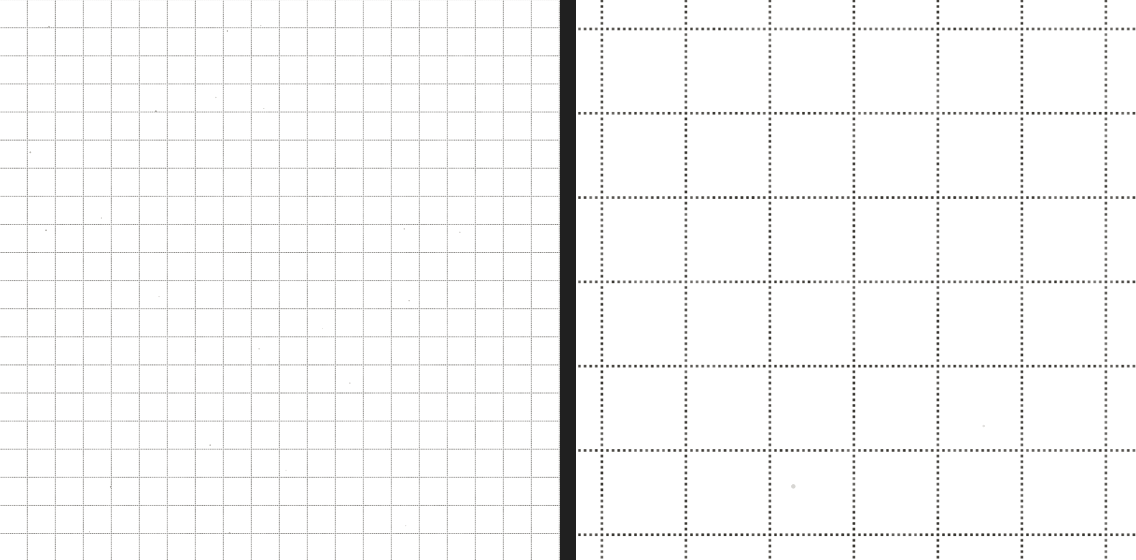
Left: the whole. Right: its middle third, enlarged.
Write a WebGL 1 fragment shader that draws this pattern.

```glsl
precision highp float;
// White ruled paper: a square grid of fine dotted lines in warm dark ink.
// Each line is a box-filtered pulse across times a pulse train along it;
// noise varies the ink and a few faint dust specks lie on the sheet.

uniform vec2 u_resolution;

const vec2 CELLS = vec2(20.0, 19.93);        // cells across and down
const vec2 GRID_OFFSET = vec2(0.025, 0.013); // shift of the lines, in cells
const float DOTS_PER_CELL = 15.0;
const float DOT_SIZE = 0.031;                // dot side, in cells
const float MIN_BLUR = 0.012;                // softness of the print, in cells
const float DUST_CELLS = 9.0;

const vec3 PAPER = vec3(1.0);
const vec3 INK = vec3(0.22, 0.21, 0.19);
const vec3 DUST = vec3(0.42, 0.40, 0.36);

float hash(vec2 p) {
  vec3 q = fract(vec3(p.xyx) * 0.1031);
  q += dot(q, q.yzx + 33.33);
  return fract((q.x + q.y) * q.z);
}

// Smooth noise along one line, seeded by the line number
float lineNoise(float t, float seed) {
  float i = floor(t);
  float f = smoothstep(0.0, 1.0, fract(t));
  return mix(hash(vec2(i, seed)), hash(vec2(i + 1.0, seed)), f);
}

// Integral of a unit-period pulse of the given duty
float pulseIntegral(float x, float duty) {
  return floor(x) * duty + min(fract(x), duty);
}

// Mean of a pulse train, centred on integers, over a window
float pulseCoverage(float x, float duty, float window) {
  float centre = x + 0.5 * duty;
  float halfWindow = 0.5 * window;
  return (pulseIntegral(centre + halfWindow, duty)
        - pulseIntegral(centre - halfWindow, duty)) / window;
}

// Ink of one family of dotted lines; lengths are in cells
float dottedLines(float across, float along, vec2 pixel, float seed) {
  float lineId = floor(across + 0.5) + seed;
  float line = pulseCoverage(across, DOT_SIZE, max(pixel.x, MIN_BLUR));
  float dots = pulseCoverage(along * DOTS_PER_CELL, DOT_SIZE * DOTS_PER_CELL,
                             max(1.4 * pixel.y, MIN_BLUR) * DOTS_PER_CELL);
  float dotId = floor(along * DOTS_PER_CELL + 0.5);
  float strength = mix(0.85, 1.0, hash(vec2(lineId, 7.0)))
                 * mix(0.85, 1.1, lineNoise(along * 1.7, lineId))
                 * mix(0.85, 1.1, hash(vec2(dotId, lineId)));
  return line * dots * strength;
}

// At most one small speck in each coarse cell
float dustSpeck(vec2 uv, float pixel) {
  vec2 p = uv * DUST_CELLS;
  vec2 id = floor(p);
  vec2 centre = 0.15 + 0.7 * vec2(hash(id + 3.1), hash(id + 17.7));
  float radius = mix(0.0007, 0.0016, hash(id + 41.3));
  float dist = length(fract(p) - centre) / DUST_CELLS;
  float present = step(0.75, hash(id + 59.9));
  float darkness = mix(0.1, 0.6, hash(id + 83.2));
  return present * darkness * (1.0 - smoothstep(radius - 0.5 * pixel, radius + 0.5 * pixel, dist));
}

void main() {
  vec2 uv = gl_FragCoord.xy / u_resolution;
  vec2 grid = vec2(uv.x, 1.0 - uv.y) * CELLS + GRID_OFFSET;
  vec2 pixel = CELLS / u_resolution;

  float vertical = dottedLines(grid.x, grid.y, pixel.xy, 0.0);
  float horizontal = dottedLines(grid.y, grid.x, pixel.yx, 50.0);
  float ink = clamp(max(vertical, horizontal), 0.0, 1.0);

  vec3 colour = mix(PAPER, DUST, dustSpeck(uv, 1.0 / u_resolution.y));
  colour = mix(colour, INK, ink);
  gl_FragColor = vec4(colour, 1.0);
}
```
